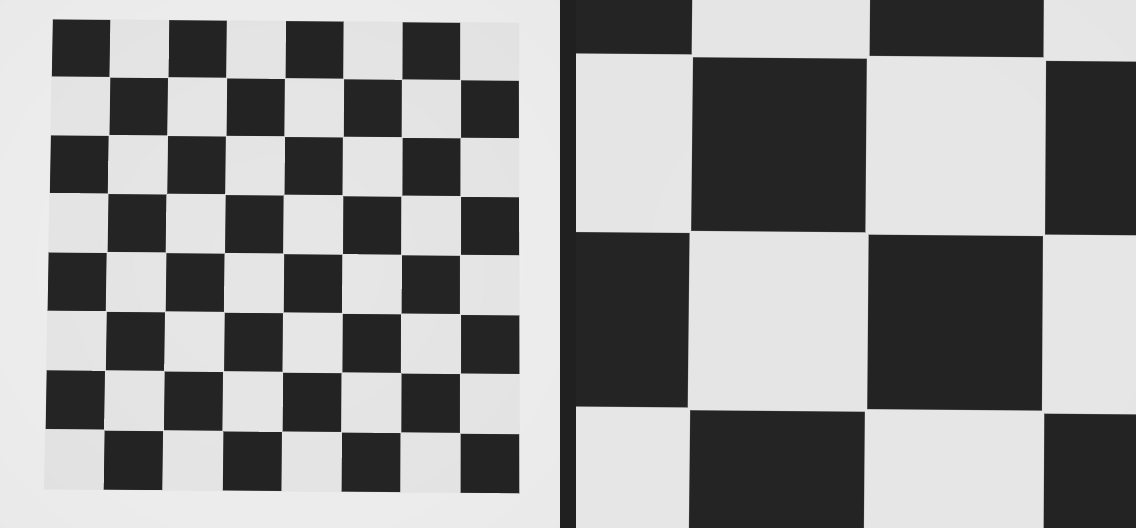
Left: the whole. Right: its middle third, enlarged.
A Shadertoy shader for this pattern:

```glsl
float hash(vec2 p) {
    vec3 q = fract(p.xyx * 0.1031);
    q += dot(q, q.yzx + 33.33);
    return fract((q.x + q.y) * q.z);
}

float boxDistance(vec2 p, vec2 halfSize) {
    vec2 d = abs(p) - halfSize;
    return length(max(d, 0.0)) + min(max(d.x, d.y), 0.0);
}

// Perspective map from the canvas to the unit square of the board
vec2 boardCoord(vec2 uv) {
    vec3 bottomLeft = vec3(0.0785, 0.0730, 1.0);
    vec3 bottomRight = vec3(0.9284, 0.0650, 1.0);
    vec3 topLeft = vec3(0.0936, 0.9641, 1.0);
    vec3 topRight = vec3(0.9271, 0.9572, 1.0);
    mat3 toCorners = inverse(mat3(bottomLeft, bottomRight, topLeft));
    vec3 scale = toCorners * topRight * vec3(-1.0, 1.0, 1.0);
    vec3 weight = toCorners * vec3(uv, 1.0) / scale;
    return weight.yz / (weight.x + weight.y + weight.z);
}

void mainImage(out vec4 fragColor, in vec2 fragCoord) {
    vec2 uv = fragCoord / iResolution.xy;
    vec2 grid = boardCoord(uv) * 8.0;
    vec2 cell = floor(grid);
    float soft = max(5.7 / iResolution.x, 0.004);

    // Pale backdrop, dimming towards the corners
    float falloff = dot(uv - 0.5, uv - 0.5);
    float shade = 0.935 - 0.04 * falloff;

    // Light board surface
    float board = 1.0 - smoothstep(-soft, soft, boxDistance(grid - 4.0, vec2(4.0)));
    float lightTone = 0.9 - 0.04 * falloff + 0.005 * (hash(cell) - 0.5);
    shade = mix(shade, lightTone, board);

    // Dark squares, each slightly off centre within its cell
    vec2 jitter = 0.008 * (vec2(hash(cell + 17.0), hash(cell + 41.0)) - 0.5);
    float square = boxDistance(grid - cell - 0.5 - jitter, vec2(0.493));
    float onBoard = step(0.0, min(cell.x, cell.y)) * step(max(cell.x, cell.y), 7.0);
    float dark = mod(cell.x + cell.y, 2.0) * onBoard;
    float darkTone = 0.14 + 0.006 * (hash(cell + 73.0) - 0.5);
    shade = mix(shade, darkTone, dark * (1.0 - smoothstep(-soft, soft, square)));

    fragColor = vec4(vec3(shade), 1.0);
}
```
